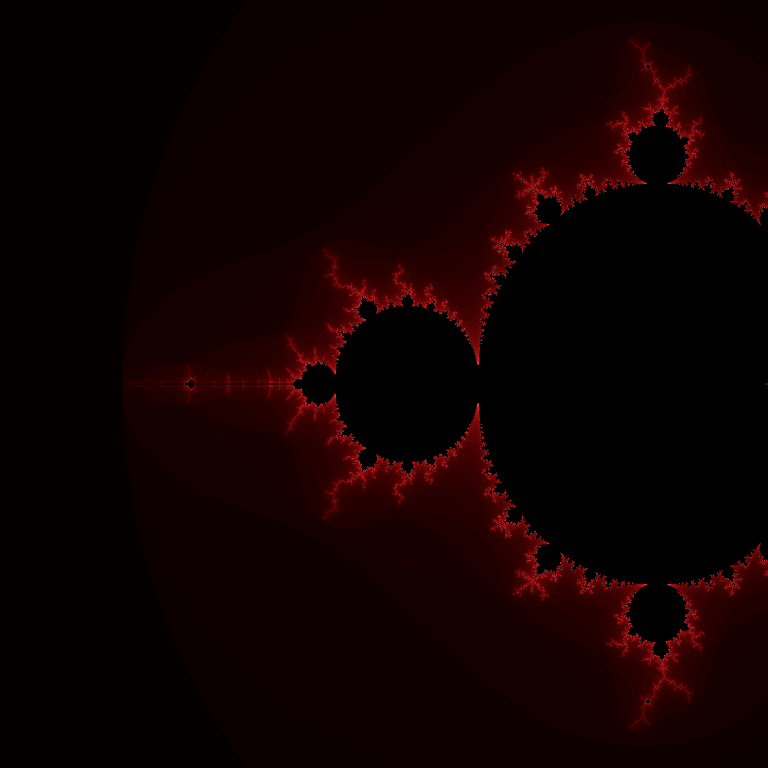
A Shadertoy shader for this background:

```glsl
// Mandelbrot set in black, ringed by dark red escape bands and glowing filaments.

const int MAX_STEPS = 50;
const int SAMPLES = 2;                        // per axis, for smooth edges
const vec2 VIEW_CENTER = vec2(-1.0825, 0.0);
const vec2 VIEW_SIZE = vec2(2.689, 2.5);
const float AXIS_HALF_WIDTH = 0.0018;         // thickness of the real-axis needle

// Steps until the orbit of c leaves radius 2; MAX_STEPS if it stays.
int escapeSteps(vec2 c) {
    vec2 z = vec2(0.0);
    for (int i = 0; i < MAX_STEPS; i++) {
        z = vec2(z.x * z.x - z.y * z.y, 2.0 * z.x * z.y) + c;
        if (dot(z, z) > 4.0) return i + 1;
    }
    return MAX_STEPS;
}

// Linear red ramp with a faint warm lift in the brightest filaments.
vec3 escapeColor(int steps, int limit) {
    if (steps >= limit) return vec3(0.0);
    float heat = float(steps) / float(limit);
    float lift = 0.25 * heat * heat * heat;
    return vec3(heat, lift, lift * 1.1);
}

// Canvas position (0 to 1) to the complex plane.
vec2 toPlane(vec2 uv, vec2 center, vec2 size) {
    vec2 c = center + (uv - 0.5) * size;
    // Snap to the real axis so the thin needle stays visible
    if (abs(c.y) < AXIS_HALF_WIDTH) c.y = 0.0;
    return c;
}

void mainImage(out vec4 fragColor, in vec2 fragCoord) {
    vec3 color = vec3(0.0);

    // Average a small grid of samples inside each pixel
    for (int y = 0; y < SAMPLES; y++) {
        for (int x = 0; x < SAMPLES; x++) {
            vec2 offset = (vec2(x, y) + 0.5) / float(SAMPLES) - 0.5;
            vec2 uv = (fragCoord + offset) / iResolution.xy;
            vec2 c = toPlane(uv, VIEW_CENTER, VIEW_SIZE);
            color += escapeColor(escapeSteps(c), MAX_STEPS);
        }
    }

    fragColor = vec4(color / float(SAMPLES * SAMPLES), 1.0);
}
```
